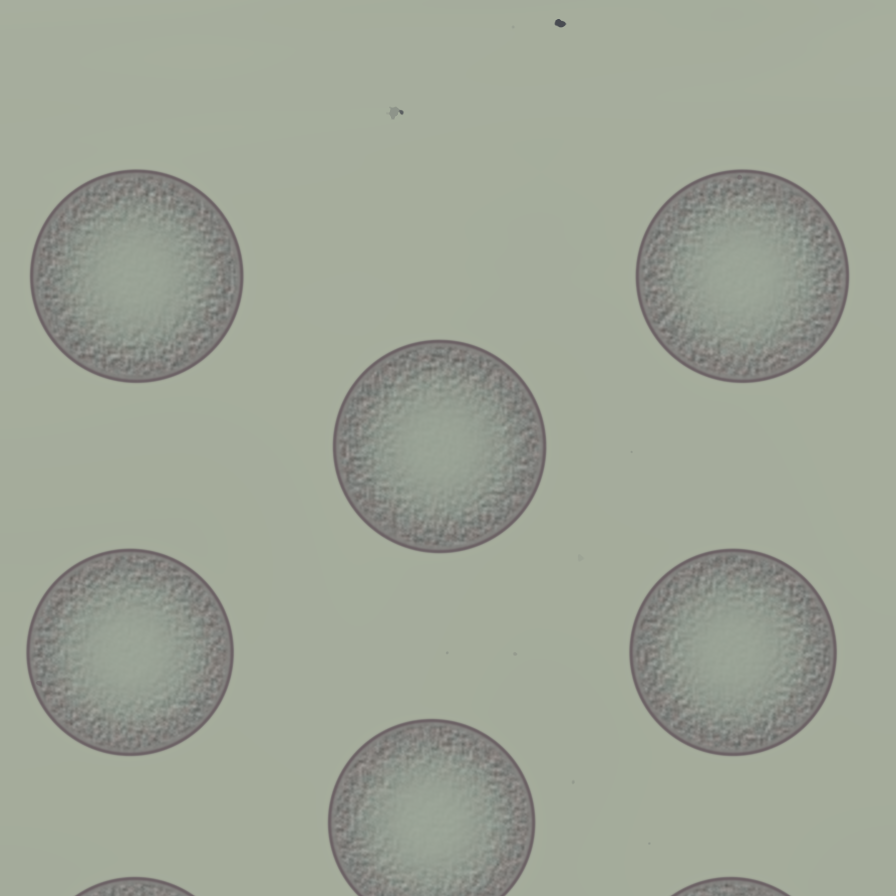
Reproduce this pattern procedurally as a Shadertoy shader.

```glsl
// Staggered frosted discs with dark rims and embossed grain on a dusty grey-green plate.

const vec3 PLATE = vec3(0.648, 0.676, 0.611);
const vec3 CORE = vec3(0.606, 0.642, 0.590);
const vec3 FROST = vec3(0.556, 0.582, 0.547);
const vec3 EDGE = vec3(0.503, 0.500, 0.487);
const vec3 RIM = vec3(0.405, 0.360, 0.375);
const vec3 SPECK = vec3(0.22, 0.23, 0.27);

// Each row: left disc x, left disc y, column pitch, radius
const vec4 ROWS[3] = vec4[3](
    vec4(0.1526, 0.6917, 0.3380, 0.1189),
    vec4(0.1452, 0.2719, 0.3365, 0.1155),
    vec4(0.1505, -0.0944, 0.3325, 0.1155));
const int COLUMNS = 3;
const float STAGGER = 0.190;      // drop of every second column
const float RIM_WIDTH = 0.0018;
const float GRAIN_SCALE = 210.0;
const float GRAIN_DEPTH = 0.16;
const int DUST_COUNT = 12;
const vec2 LARGE_SPECK = vec2(0.626, 0.974);
const vec2 SMALL_SPECK = vec2(0.445, 0.874);

float hash(vec2 p) {
    vec3 q = fract(vec3(p.xyx) * 0.1031);
    q += dot(q, q.yzx + 33.33);
    return fract((q.x + q.y) * q.z);
}

float noise(vec2 p) {
    vec2 i = floor(p), f = fract(p);
    f = f * f * (3.0 - 2.0 * f);
    return mix(mix(hash(i), hash(i + vec2(1, 0)), f.x),
               mix(hash(i + vec2(0, 1)), hash(i + vec2(1, 1)), f.x), f.y);
}

float reliefHeight(vec2 p) {
    return 0.65 * noise(p) + 0.35 * noise(p * 1.7 + 19.0);
}

// Relief lit from the upper left
float emboss(vec2 uv) {
    vec2 p = uv * GRAIN_SCALE + 40.0;
    vec2 toLight = vec2(-0.3, 0.4);
    return reliefHeight(p - toLight) - reliefHeight(p + toLight);
}

vec3 plateColor(vec2 uv) {
    float mottle = noise(uv * 5.0 + 3.0) - 0.5;
    float streak = noise(vec2(uv.x * 2.0, (uv.y - 0.08 * uv.x) * 24.0) + 11.0) - 0.5;
    float tone = 0.006 * mottle + 0.006 * streak * smoothstep(0.55, 1.0, uv.y);
    return PLATE + tone + 0.008 * (uv.y - 0.5);
}

vec3 discColor(vec2 uv, float r, float seed) {
    vec3 col = mix(CORE, FROST, smoothstep(0.15, 0.70, r));
    col = mix(col, EDGE, smoothstep(0.55, 0.90, r));

    // Grain grows outward and stops at a smooth band inside the rim
    float strength = mix(0.12, 1.0, smoothstep(0.25, 0.85, r));
    strength *= 1.0 - 0.8 * smoothstep(0.91, 0.96, r);
    float relief = emboss(uv) * strength;
    float tint = noise(uv * 130.0 + 70.0) - 0.5;
    col += GRAIN_DEPTH * relief;
    col += vec3(-0.028, 0.010, 0.012) * tint * strength;
    col += 0.018 * smoothstep(0.92, 0.97, r);
    return col + 0.008 * (seed - 0.5);
}

// Ragged blot coverage
float blot(vec2 uv, vec2 center, float size, float px) {
    float ragged = size * (0.5 + noise(uv * 260.0 + 5.0));
    return 1.0 - smoothstep(-px, px, length(uv - center) - ragged);
}

void mainImage(out vec4 fragColor, in vec2 fragCoord) {
    vec2 uv = fragCoord / iResolution.y;
    float px = 1.0 / iResolution.y;
    vec3 col = plateColor(uv);

    // Scattered faint dust
    for (int i = 0; i < DUST_COUNT; i++) {
        vec2 id = vec2(float(i), 7.0);
        vec2 pos = vec2(hash(id), hash(id + 31.0));
        float size = mix(0.0010, 0.0035, hash(id + 57.0));
        float opacity = mix(0.20, 0.06, hash(id + 57.0));
        col = mix(col, SPECK, opacity * blot(uv, pos, size, px));
    }

    // Discs
    for (int row = 0; row < 3; row++) {
        vec4 layout_ = ROWS[row];
        for (int column = 0; column < COLUMNS; column++) {
            float c = float(column);
            vec2 center = layout_.xy + vec2(c * layout_.z, -STAGGER * mod(c, 2.0));
            float radius = layout_.w;
            float dist = length(uv - center) - radius;
            if (dist > 0.03) continue;

            float seed = hash(vec2(c, float(row)) + 13.0);
            float inside = 1.0 - smoothstep(-px, px, dist);
            col += 0.010 * exp(-max(dist, 0.0) / 0.004) * (1.0 - inside);
            col = mix(col, discColor(uv, 1.0 + dist / radius, seed), inside);

            float rimOffset = (dist + RIM_WIDTH) / (RIM_WIDTH + 0.3 * px);
            col = mix(col, RIM, 0.85 * exp(-rimOffset * rimOffset));

            // Small nick at a random place near the rim
            float angle = 6.2832 * hash(vec2(seed, c) * 91.0);
            vec2 nick = center + 0.93 * radius * vec2(cos(angle), sin(angle));
            col = mix(col, RIM, 0.5 * step(0.5, seed) * blot(uv, nick, 0.0025, px));
        }
    }

    // Dark debris
    col = mix(col, SPECK, 0.85 * blot(uv, LARGE_SPECK, 0.0050, px));
    col = mix(col, SPECK, 0.22 * blot(uv, SMALL_SPECK - vec2(0.006, 0.0), 0.0060, px));
    col = mix(col, SPECK, 0.70 * blot(uv, SMALL_SPECK + vec2(0.003, 0.0), 0.0024, px));

    fragColor = vec4(col, 1.0);
}
```
